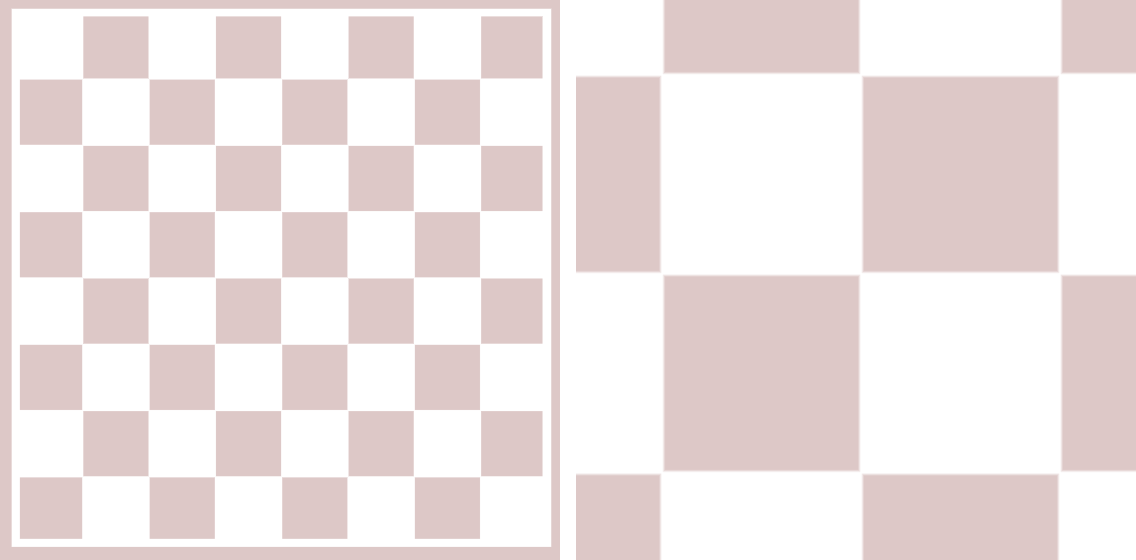
Left, the full canvas; right, a detail of the centre.
Reproduce this pattern procedurally as a three.js fragment shader.

```glsl
// Checkerboard of 8 by 8 squares, pale rose on white, inside a rose frame.
// Each square is a soft-edged box in a repeated cell, inset to leave thin white
// seams; the outer squares are trimmed by the board rectangle.

varying vec2 vUv;

const vec3 WHITE = vec3(1.0);
const vec3 ROSE = vec3(0.867, 0.784, 0.780);

const vec2 FRAME_MIN = vec2(0.0208, 0.0234);  // inner edge of the rose frame
const vec2 FRAME_MAX = vec2(0.9844, 0.9844);
const vec2 BOARD_MIN = vec2(0.0355, 0.0378);  // trimmed extent of the squares
const vec2 BOARD_MAX = vec2(0.9688, 0.9707);
const vec2 GRID_ORIGIN = vec2(0.0294, 0.0301);
const float CELL_SIZE = 0.1184;
const float SEAM_WIDTH = 0.0020;
const float EDGE_SOFTNESS = 0.0012;

// Signed distance to an axis-aligned rectangle, negative inside.
float rectDistance(vec2 p, vec2 lower, vec2 upper) {
  vec2 d = abs(p - 0.5 * (lower + upper)) - 0.5 * (upper - lower);
  return length(max(d, 0.0)) + min(max(d.x, d.y), 0.0);
}

// Smoothed coverage: 1 inside the shape, 0 outside.
float coverage(float dist) {
  return 1.0 - smoothstep(-EDGE_SOFTNESS, EDGE_SOFTNESS, dist);
}

// Rose squares lie where column plus row is even.
float checkerSquares(vec2 p) {
  vec2 grid = (p - GRID_ORIGIN) / CELL_SIZE;
  vec2 cell = floor(grid);
  vec2 local = fract(grid) * CELL_SIZE;
  float isRose = 1.0 - mod(cell.x + cell.y, 2.0);
  float inset = 0.5 * SEAM_WIDTH;
  float square = rectDistance(local, vec2(inset), vec2(CELL_SIZE - inset));
  return isRose * coverage(square);
}

void main() {
  float frame = 1.0 - coverage(rectDistance(vUv, FRAME_MIN, FRAME_MAX));
  float board = coverage(rectDistance(vUv, BOARD_MIN, BOARD_MAX));
  float rose = max(frame, board * checkerSquares(vUv));
  gl_FragColor = vec4(mix(WHITE, ROSE, rose), 1.0);
}
```
